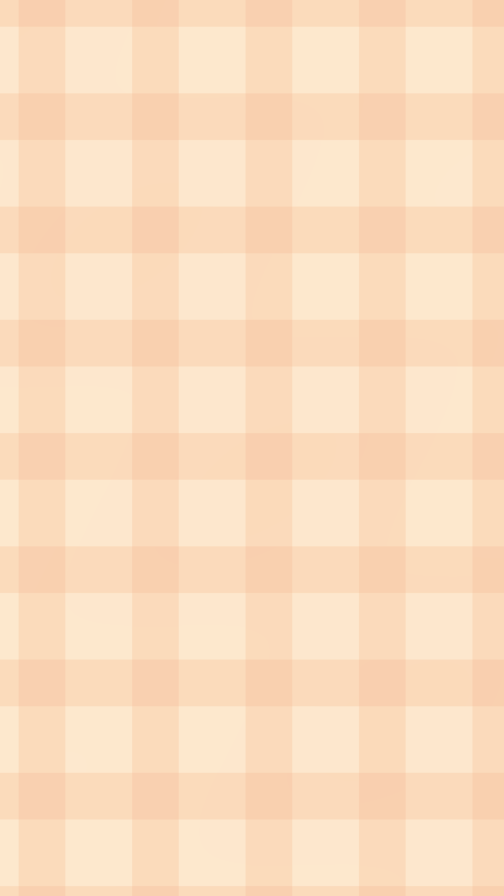
Reproduce this pattern procedurally as a Shadertoy shader.

```glsl
// Soft peach gingham: translucent bands repeat across and down a cream ground.
// Each band is a repeated 1D distance; crossings take a deeper tint, and
// layered sines add a barely visible drift of tone.

#define PERIOD      vec2(0.2251, 0.2247)   // repeat size, in canvas widths
#define BAND_CENTER vec2(0.0833, -0.0266)  // centre of the first bands
#define BAND_WIDTH  0.0926
#define CREAM       vec3(0.992, 0.908, 0.804)
#define PEACH       vec3(0.984, 0.857, 0.733)
#define CORAL       vec3(0.977, 0.815, 0.688)
#define TONE_DRIFT  0.002

// Coverage of the vertical (x) and horizontal (y) bands
vec2 bandCoverage(vec2 p, float pixel) {
    vec2 cell = fract((p - BAND_CENTER) / PERIOD + 0.5) - 0.5;
    vec2 edge = abs(cell) * PERIOD - 0.5 * BAND_WIDTH;
    return clamp(0.5 - edge / pixel, 0.0, 1.0);
}

// Slow, uneven variation in the range -1 to 1
float toneDrift(vec2 p) {
    return 0.6 * sin(4.1 * p.x + 2.3 * p.y + 0.7)
         + 0.4 * sin(9.7 * p.y - 6.3 * p.x);
}

void mainImage(out vec4 fragColor, in vec2 fragCoord) {
    vec2 p = fragCoord / iResolution.x;
    vec2 band = bandCoverage(p, 1.2 / iResolution.x);

    // One band gives peach, two crossing bands give coral
    vec3 alongRow = mix(PEACH, CORAL, band.x);
    vec3 betweenRows = mix(CREAM, PEACH, band.x);
    vec3 color = mix(betweenRows, alongRow, band.y);

    color += TONE_DRIFT * toneDrift(p) * vec3(0.3, 1.0, 1.0);
    fragColor = vec4(color, 1.0);
}
```
